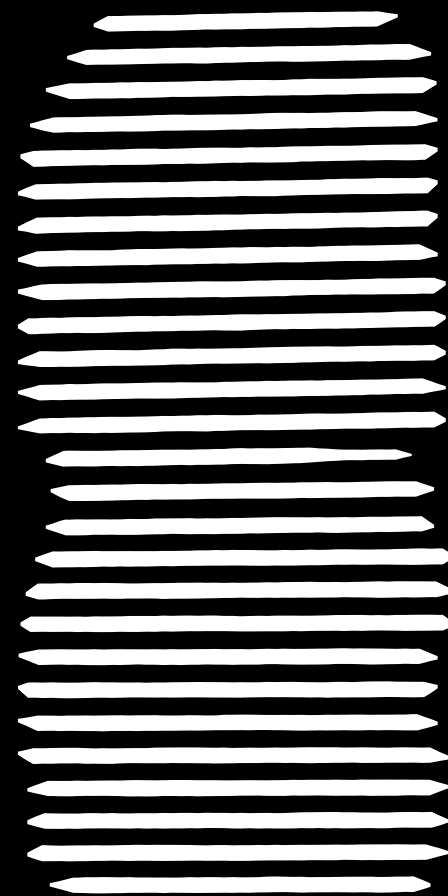
Write a WebGL 1 fragment shader that draws this pattern.

```glsl
precision highp float;
// Stack of rough white brush strokes on black, gently tilted, with a pinched waist.
uniform vec2 u_resolution;

// Lengths are fractions of the canvas width; the canvas is two widths tall.
const int STROKE_COUNT = 27;
const vec3 INK = vec3(0.0);
const vec3 PAINT = vec3(1.0);
const float CANVAS_HEIGHT = 2.0;
const float FIRST_DEPTH = 0.0482;
const float SPACING = 0.07466;
const float WAIST_SAG = 0.0057;
const float FOOT_SQUEEZE = 0.0141;
const float HALF_THICKNESS = 0.0174;
const float TILT_TOP = 0.0174;
const float TILT_FOOT = 0.0025;
const float LEFT_END = 0.040;
const float RIGHT_END = 0.977;
const float WAIST = 13.0;          // index of the short waist stroke
const float LAST = 26.0;
const float TIP_BLUNTNESS = 0.22;
const float TIP_MIN = 0.022;
const float TIP_MAX = 0.055;
const float ROUGHNESS = 0.0016;

float hash(vec2 p) {
  vec3 q = fract(p.xyx * vec3(0.1031, 0.1030, 0.0973));
  q += dot(q, q.yzx + 33.33);
  return fract((q.x + q.y) * q.z);
}

// Smooth one-dimensional noise in -0.5..0.5, one track per seed.
float wobble(float x, float seed) {
  float cell = floor(x);
  float f = fract(x);
  f = f * f * (3.0 - 2.0 * f);
  return mix(hash(vec2(cell, seed)), hash(vec2(cell + 1.0, seed)), f) - 0.5;
}

float bell(float x, float center, float width) {
  float t = (x - center) / width;
  return exp(-t * t);
}

// One for whole indices from first to last.
float within(float i, float first, float last) {
  return step(first - 0.5, i) * step(i, last + 0.5);
}

// Left end: rounded crown, recessed waist, tucked foot.
float leftEnd(float i) {
  float crown = 0.169 * pow(max(1.0 - i / 4.7, 0.0), 1.8);
  float waist = 0.073 * bell(i, 14.0, 2.5) * step(WAIST, i);
  float foot = 0.021 * within(i, 23.0, LAST) + 0.050 * within(i, LAST, LAST);
  return LEFT_END + crown + waist + foot;
}

// Right end: groups of strokes step in and out.
float rightEnd(float i) {
  float x = RIGHT_END - 0.089 * exp(-1.8 * i);
  x += 0.018 * within(i, 8.0, 12.0);
  x -= 0.058 * within(i, WAIST, WAIST);
  x -= 0.008 * within(i, 14.0, 15.0);
  x += 0.034 * within(i, 16.0, 18.0);
  x += 0.024 * within(i, 22.0, 25.0);
  return x - 0.016 * within(i, LAST, LAST);
}

// Depth of a stroke's middle line below the top edge.
float strokeDepth(float i, float x) {
  float squeeze = max(i - 17.0, 0.0) / 9.0;
  float tilt = mix(TILT_TOP, TILT_FOOT, smoothstep(10.0, 20.0, i));
  return FIRST_DEPTH + SPACING * i + WAIST_SAG * bell(i, 15.0, 1.3)
       - FOOT_SQUEEZE * squeeze * squeeze + tilt * (0.5 - x);
}

float strokeCoverage(vec2 p, float i, float pixel) {
  float fromLeft = p.x - leftEnd(i);
  float fromRight = rightEnd(i) - p.x;
  float inside = min(fromLeft, fromRight);
  float side = step(fromRight, fromLeft);

  // Pointed tips of varied length and lean
  float tipLength = mix(TIP_MIN, TIP_MAX, hash(vec2(i + 3.0, side + 7.0)));
  float taper = clamp(inside / tipLength, 0.0, 1.0);
  float halfWidth = HALF_THICKNESS * mix(TIP_BLUNTNESS, 1.0, taper);
  float lean = (hash(vec2(i + 11.0, side + 19.0)) - 0.5) * 0.8;
  float center = strokeDepth(i, p.x) + lean * HALF_THICKNESS * (1.0 - taper);

  // The waist stroke runs dry toward the right
  halfWidth *= 1.0 - 0.32 * within(i, WAIST, WAIST) * smoothstep(0.66, 0.78, p.x);

  // Independent wavering of the upper and lower edges
  float offset = p.y - center;
  float seed = i * 2.0 + step(0.0, offset) + 41.0;
  float waver = wobble(p.x * 13.0, seed) + 0.5 * wobble(p.x * 52.0, seed + 83.0);
  float edge = halfWidth + ROUGHNESS * waver - abs(offset);
  return clamp(edge / pixel + 0.5, 0.0, 1.0) * clamp(inside / pixel + 0.5, 0.0, 1.0);
}

void main() {
  vec2 p = gl_FragCoord.xy / u_resolution * vec2(1.0, CANVAS_HEIGHT);
  p.y = CANVAS_HEIGHT - p.y;
  float pixel = CANVAS_HEIGHT / u_resolution.y;

  float paint = 0.0;
  for (int n = 0; n < STROKE_COUNT; n++) {
    paint = max(paint, strokeCoverage(p, float(n), pixel));
  }
  gl_FragColor = vec4(mix(INK, PAINT, paint), 1.0);
}
```
